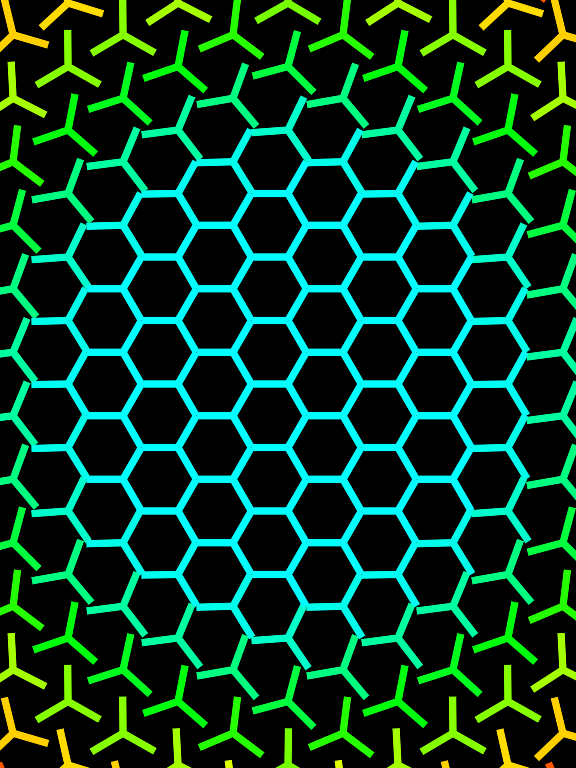
Write a Shadertoy shader that draws this pattern.

```glsl
// Honeycomb of three-armed stars that twist apart and shift from cyan to orange with radius.

const float ROW = sqrt(3.0);    // vertical star spacing, in hexagon sides
const float SCALE = 20.95;      // hexagon sides per canvas height

vec3 hueToRgb(float hue) {
    return clamp(abs(mod(hue * 6.0 + vec3(0.0, 4.0, 2.0), 6.0) - 3.0) - 1.0, 0.0, 1.0);
}

// Signed distance to a square-ended bar running from the origin along an angle
float armDistance(vec2 p, float angle) {
    vec2 dir = vec2(cos(angle), sin(angle));
    vec2 local = vec2(dot(p, dir), dir.x * p.y - dir.y * p.x);
    vec2 d = abs(local - vec2(0.5, 0.0)) - vec2(0.5, 0.1);
    return length(max(d, 0.0)) + min(max(d.x, d.y), 0.0);
}

// Three arms, 120 degrees apart
float starDistance(vec2 p, float twist) {
    float d = 1e3;
    for (int k = 0; k < 3; k++)
        d = min(d, armDistance(p, twist + radians(60.0 + 120.0 * float(k))));
    return d;
}

void mainImage(out vec4 fragColor, in vec2 fragCoord) {
    vec2 p = (fragCoord - 0.5 * iResolution.xy) / iResolution.y * SCALE;
    float pixel = SCALE / iResolution.y;
    vec3 color = vec3(0.0);

    // Arms reach into neighbouring cells, so visit the surrounding stars
    for (int i = -1; i <= 1; i++) {
        float column = round(p.x / 1.5) + float(i);
        float stagger = 0.5 * mod(column, 2.0);
        for (int j = -1; j <= 1; j++) {
            float row = round(p.y / ROW - stagger) + float(j);
            vec2 center = vec2(1.5 * column, ROW * (row + stagger));

            // Twist and hue share one radial falloff
            float change = smoothstep(0.25, 0.75, length(center) / SCALE);
            float d = starDistance(p - center, radians(60.0) * change);
            float cover = 1.0 - smoothstep(-0.5 * pixel, 0.5 * pixel, d);
            color = max(color, cover * hueToRgb(0.5 - 0.5 * change));
        }
    }

    fragColor = vec4(color, 1.0);
}
```
